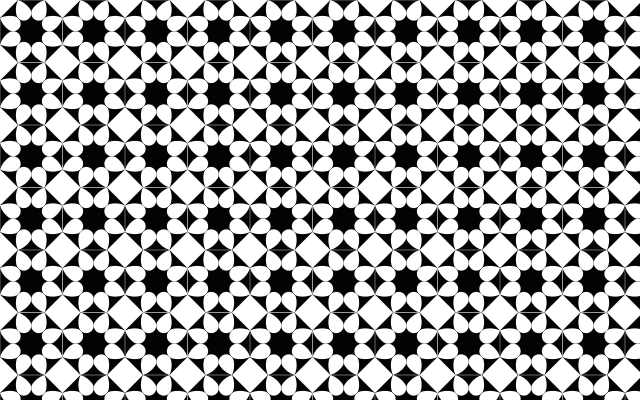
Reproduce this pattern procedurally as a Shadertoy shader.

```glsl
// Black and white tiling of diamonds and teardrop petals around eight-pointed stars

// Signed distance to a petal: round bulb, convex sides, pointed tip
float petal(vec2 p, vec2 tip, vec2 bulb, float r, float sideR) {
    float d = distance(tip, bulb);
    vec2 axis = (bulb - tip) / d;
    vec2 q = p - bulb;
    q = vec2(dot(q, axis), abs(axis.x * q.y - axis.y * q.x));

    // Centre direction of the side arc, tangent to the bulb and through the tip
    float c = (2.0 * sideR * r - r * r - d * d) / (2.0 * d * (sideR - r));
    float s = sqrt(1.0 - c * c);
    bool onSide = q.x * s + q.y * c < 0.0;
    return onSide ? length(q - (sideR - r) * vec2(c, -s)) - sideR
                  : length(q) - r;
}

float coverage(float d, float px) {
    return clamp(0.5 - d / px, 0.0, 1.0);
}

void mainImage(out vec4 fragColor, in vec2 fragCoord) {
    // Square cells, 6.4 down the canvas, counted from the top left
    float px = 6.4 / iResolution.y;
    vec2 uv = vec2(fragCoord.x, iResolution.y - fragCoord.y) * px;

    // Fold each cell into one octant around its diamond
    vec2 p = abs(fract(uv + 0.5) - 0.5);
    if (p.x > p.y) p = p.yx;

    vec2 tip = vec2(0.0, 0.288);
    float diamond = (p.x + p.y - tip.y) * 0.7071;
    float leaf = petal(p, tip, vec2(0.21, 0.38), 0.12, 0.38);
    float white = coverage(min(diamond, leaf), px);

    // Faint hairline joining facing petal tips
    float hairline = max(p.x - 0.004, tip.y - p.y);
    white = max(white, 0.8 * coverage(hairline, px));

    fragColor = vec4(vec3(mix(0.01, 1.0, white)), 1.0);
}
```
